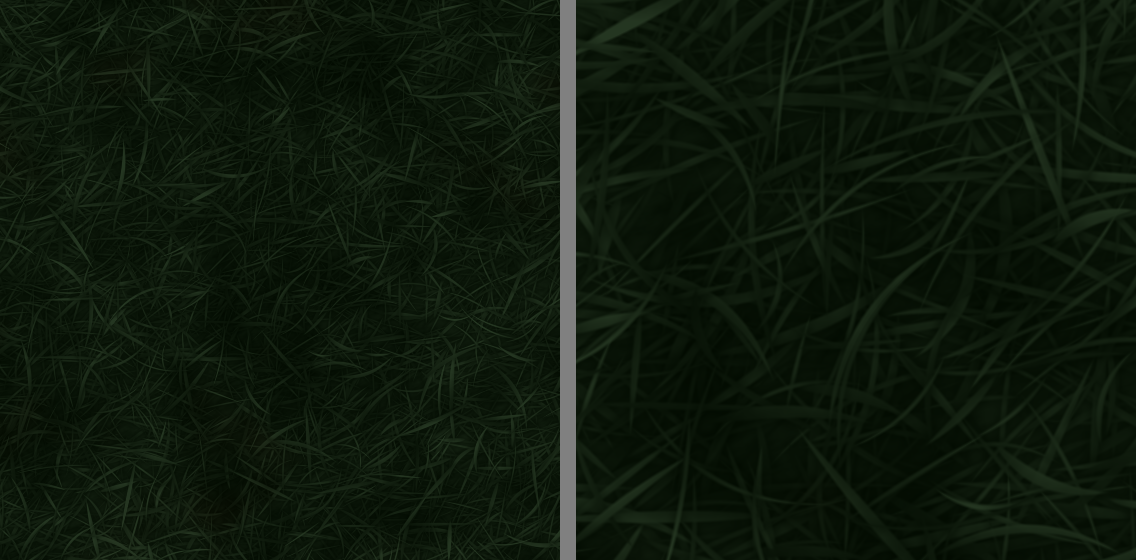
Left, the full canvas; right, a detail of the centre.
Give the GLSL for this texture, as a WebGL 2 fragment shader.

```glsl
#version 300 es
precision highp float;

uniform vec2 u_resolution;
out vec4 fragColor;

const int LAYERS = 30;
const float CELL = 0.085;                     // grid spacing of one blade layer
const vec2 HALF_LENGTH = vec2(0.026, 0.080);  // shortest, longest
const vec2 HALF_WIDTH = vec2(0.0012, 0.0038); // thinnest, widest
const float MAIN_ANGLE = 0.42;
const float ANGLE_SPREAD = 1.65;
const float BEND = 0.34;
const float SOFTNESS = 0.0012;
const float SHADOW_REACH = 0.006;
const float SHADOW_STRENGTH = 0.22;
const vec2 LAYER_TONE = vec2(0.25, 0.70);     // deepest, topmost
const float PATCH_CONTRAST = 1.75;
const float MOTTLE = 0.07;
const vec3 DEEP_COLOR = vec3(0.010, 0.045, 0.004);
const vec3 LIT_COLOR = vec3(0.130, 0.195, 0.118);
const vec3 SOIL_TINT = vec3(0.012, -0.004, -0.002);

float hash(vec2 p) {
    vec3 q = fract(vec3(p.xyx) * 0.1031);
    q += dot(q, q.yzx + 33.33);
    return fract((q.x + q.y) * q.z);
}

vec4 hash4(vec2 p) {
    vec4 q = fract(p.xyxy * vec4(0.1031, 0.1030, 0.0973, 0.1099));
    q += dot(q, q.wzxy + 33.33);
    return fract((q.xxyz + q.yzzw) * q.zywx);
}

float valueNoise(vec2 p) {
    vec2 i = floor(p);
    vec2 f = fract(p);
    f = f * f * (3.0 - 2.0 * f);
    float low = mix(hash(i), hash(i + vec2(1.0, 0.0)), f.x);
    float high = mix(hash(i + vec2(0.0, 1.0)), hash(i + vec2(1.0)), f.x);
    return mix(low, high, f.y);
}

float fbm(vec2 p) {
    float sum = 0.0;
    float gain = 0.5;
    for (int i = 0; i < 4; i++) {
        sum += gain * valueNoise(p);
        p = mat2(1.6, 1.2, -1.2, 1.6) * p + 7.3;
        gain *= 0.5;
    }
    return sum / 0.9375;
}

vec2 rotate(vec2 p, float angle) {
    float c = cos(angle);
    float s = sin(angle);
    return vec2(c * p.x + s * p.y, c * p.y - s * p.x);
}

// Lays one tapered blade, mostly straight, and its soft shadow over the tone below.
float layBlade(float tone, vec2 p, vec4 shape, vec4 look, float level, float aa) {
    float angle = MAIN_ANGLE + ANGLE_SPREAD * (shape.x + shape.y + shape.z - 1.5);
    angle += look.w > 0.5 ? 3.14159265 : 0.0;
    float halfLength = mix(HALF_LENGTH.x, HALF_LENGTH.y, shape.w);
    vec2 q = rotate(p, angle);
    float t = q.x / halfLength;
    if (abs(t) > 1.0) return tone;

    float curl = 2.0 * look.x - 1.0;
    float bend = BEND * curl * abs(curl);
    float slope = 2.0 * bend * t;
    float side = (q.y - bend * halfLength * (t * t - 0.35)) / sqrt(1.0 + slope * slope);
    float taper = (1.0 - t * t) * (1.0 - 0.3 * t);
    float width = mix(HALF_WIDTH.x, HALF_WIDTH.y, look.y * look.y) * taper;
    float edge = abs(side) - width;
    if (edge > SHADOW_REACH) return tone;

    float ends = smoothstep(1.0, 0.75, abs(t));
    float shadow = 1.0 - smoothstep(0.0, SHADOW_REACH, edge);
    tone *= 1.0 - SHADOW_STRENGTH * shadow * ends;

    float bladeTone = mix(LAYER_TONE.x, LAYER_TONE.y, level) * (0.55 + 0.9 * look.z);
    bladeTone *= mix(0.6, 1.08, smoothstep(-1.0, 0.2, t));
    bladeTone *= 1.0 + 0.16 * clamp(side / (width + aa), -1.0, 1.0);
    float cover = 1.0 - smoothstep(-aa, aa, edge);
    return mix(tone, bladeTone, cover * ends * 0.92);
}

void main() {
    vec2 uv = gl_FragCoord.xy / u_resolution.y;
    float aa = max(SOFTNESS, 0.6 / u_resolution.y);
    float patches = mix(fbm(uv * 5.0 + 3.7), fbm(uv * 15.0 + 41.0), 0.5) - 0.5;

    // Dark thatch under the blades
    vec2 strand = rotate(uv, MAIN_ANGLE);
    float tone = 0.08 + 0.30 * fbm(strand * vec2(40.0, 130.0));

    // Blades, from the deepest layer up
    for (int k = 0; k < LAYERS; k++) {
        float layer = float(k);
        float level = layer / float(LAYERS - 1);
        vec2 grid = uv / CELL + vec2(0.618, 0.382) * layer;
        vec2 home = floor(grid);
        for (int y = -1; y <= 1; y++) {
            for (int x = -1; x <= 1; x++) {
                vec2 id = home + vec2(x, y);
                vec2 seed = id + vec2(37.0, 61.0) * (layer + 1.0);
                vec2 root = id + hash4(seed + 211.5).xy;
                tone = layBlade(tone, (grid - root) * CELL, hash4(seed),
                                hash4(seed + 97.25), level, aa);
            }
        }
    }

    // Broad light and dark patches, fine mottling and traces of soil
    tone *= max(1.0 + PATCH_CONTRAST * patches, 0.2);
    tone += 0.3 * patches + MOTTLE * (fbm(uv * 170.0) - 0.5);
    vec3 color = mix(DEEP_COLOR, LIT_COLOR, clamp(tone, 0.0, 1.1));
    color += SOIL_TINT * smoothstep(0.58, 0.8, fbm(uv * 4.0 + 19.0));
    fragColor = vec4(max(color, 0.0), 1.0);
}
```
